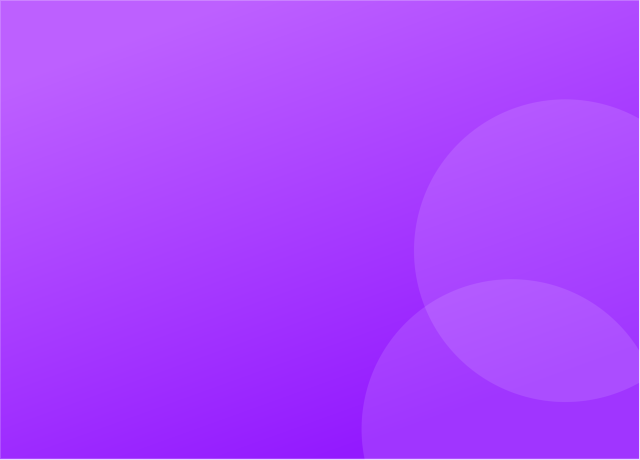
Write a Shadertoy shader that draws this background.

```glsl
// Violet diagonal gradient with two translucent overlapping discs and fine pale edges.

const vec3 LILAC  = vec3(0.742, 0.378, 1.0);
const vec3 VIOLET = vec3(0.575, 0.098, 1.0);
const vec3 WHITE  = vec3(1.0);
const float DISC_OPACITY = 0.12;

// Diagonal blend, light at the upper left and deep at the lower right
vec3 backdrop(vec2 p) {
    float depth = (1.0 - p.y) + 0.36 * p.x;
    return mix(LILAC, VIOLET, clamp((depth - 0.18) / 1.08, 0.0, 1.0));
}

// Antialiased coverage of a disc
float disc(vec2 p, vec2 center, float radius, float pixel) {
    float d = length(p - center) - radius;
    return 1.0 - smoothstep(-0.7 * pixel, 0.7 * pixel, d);
}

// Coverage of a thin strip, given the distance from its canvas edge
float strip(float inset, float width, float pixel) {
    return clamp((width - inset) / pixel + 0.5, 0.0, 1.0);
}

void mainImage(out vec4 fragColor, in vec2 fragCoord) {
    // Canvas height is one unit
    float pixel = 1.0 / iResolution.y;
    vec2 p = fragCoord * pixel;
    vec2 size = iResolution.xy * pixel;

    vec3 color = backdrop(p);

    // Translucent discs, brighter where they overlap
    float upperDisc = disc(p, vec2(1.229, 0.455), 0.329, pixel);
    float lowerDisc = disc(p, vec2(1.112, 0.067), 0.326, pixel);
    color = mix(color, WHITE, DISC_OPACITY * upperDisc);
    color = mix(color, WHITE, DISC_OPACITY * lowerDisc);

    // Bright right and bottom edges, faint left and top edges
    float bright = max(strip(size.x - p.x, 0.0022, pixel), strip(p.y, 0.0026, pixel));
    float faint = max(strip(p.x, 0.0013, pixel), strip(size.y - p.y, 0.0016, pixel));
    color = mix(color, WHITE, max(0.8 * bright, 0.3 * faint));

    fragColor = vec4(color, 1.0);
}
```
